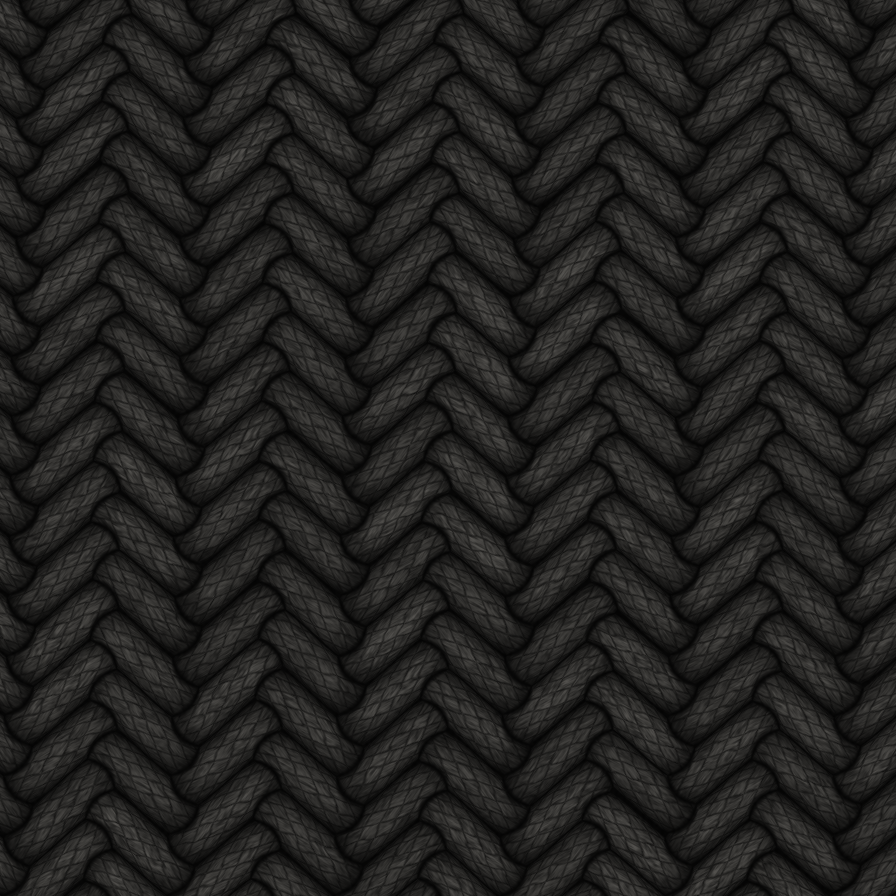
A Shadertoy shader for this pattern:

```glsl
// Black herringbone braid: plump rope strands lean left and right in alternate columns.
// Each strand is a rounded height field; the tallest one wins and shades its neighbours.
// A diamond lattice and stretched noise wrap round every strand as plaited fibres.

const float COLUMN = 0.0925;          // width of one leaning column, half a repeat
const float ROW = 1.0 / 15.0;         // vertical spacing of strands
const vec2 LEAN = vec2(0.743, 0.669); // direction along a right-leaning strand

float hash(vec2 p) {
    vec3 q = fract(p.xyx * 0.1031);
    q += dot(q, q.yzx + 33.33);
    return fract((q.x + q.y) * q.z);
}

float noise(vec2 p) {
    vec2 i = floor(p), f = fract(p);
    f = f * f * (3.0 - 2.0 * f);
    return mix(mix(hash(i), hash(i + vec2(1, 0)), f.x),
               mix(hash(i + vec2(0, 1)), hash(i + vec2(1, 1)), f.x), f.y);
}

// Height of a strand; p.x runs along it and p.y across it, both reaching 1 at the rim.
float strandHeight(vec2 p) {
    return sqrt(max(0.0, 1.0 - p.y * p.y - pow(abs(p.x), 5.0)));
}

// Brightness of the plaited surface of a strand.
float plait(vec2 p, float seed) {
    float around = asin(clamp(p.y, -1.0, 1.0));
    vec2 lattice = vec2(around, around) * 1.6 + vec2(2.6, -2.6) * p.x + seed * 7.0;
    lattice += 0.22 * (noise(p * vec2(5.0, 4.0) + seed * 50.0) - 0.5);

    // Dark grooves between the diamonds
    vec2 edge = 0.5 - abs(fract(lattice) - 0.5);
    float groove = smoothstep(0.0, 0.15, min(edge.x, edge.y));

    // Fibres slant one way or the other from diamond to diamond
    float side = mod(floor(lattice.x) + floor(lattice.y), 2.0) * 2.0 - 1.0;
    float slant = around + side * 0.7 * p.x;
    float fibres = 0.6 * noise(vec2(p.x * 8.0, slant * 11.0) + seed * 91.0)
                 + 0.4 * noise(vec2(p.x * 17.0, slant * 21.0) + seed * 37.0);
    return mix(0.56, 1.0, groove) * mix(0.45, 1.45, fibres);
}

void mainImage(out vec4 fragColor, in vec2 fragCoord) {
    vec2 uv = fragCoord / iResolution.xy;

    // Ridge-centred frame with a slight sideways drift
    vec2 pos = uv - vec2(0.49, 0.46);
    pos.x -= 0.02 * (uv.y - 0.5);
    float nearColumn = floor(pos.x / COLUMN);

    // Tallest strand here, and the runner-up beneath it
    float top = 0.0, below = 0.0, seed = 0.0;
    vec2 local = vec2(0.0);
    for (int i = -1; i <= 1; i++) {
        float column = nearColumn + float(i);
        float odd = mod(column, 2.0);
        vec2 along = LEAN * vec2(odd * 2.0 - 1.0, 1.0);
        vec2 base = vec2((column + 0.5) * COLUMN, odd * 0.5 * ROW);
        vec2 offset = pos - base;
        float nearRow = round((offset.y - offset.x * along.y / along.x) / ROW);

        for (int j = -1; j <= 1; j++) {
            float row = nearRow + float(j);
            float rnd = hash(vec2(column, row) + 40.0);
            vec2 d = offset - vec2(0.0, row * ROW);
            d += 0.003 * (vec2(rnd, fract(rnd * 17.0)) - 0.5);
            vec2 p = vec2(dot(d, along), dot(d, vec2(-along.y, along.x)));
            p.y += (fract(rnd * 31.0) - 0.5) * 0.04 * p.x;
            p /= vec2(0.083, 0.0255);

            float h = strandHeight(p);
            below = max(below, min(h, top));
            if (h > top) {
                top = h;
                local = p;
                seed = rnd;
            }
        }
    }

    // Rounded shading, contact shadow and dark lower ends
    float shade = pow(top, 1.6) * smoothstep(-0.05, 0.4, top - below);
    shade *= mix(0.4, 1.0, smoothstep(-1.0, -0.3, local.x));
    shade *= mix(1.0, 0.7, smoothstep(0.45, 1.0, local.x));
    shade *= plait(local, seed) * mix(0.9, 1.1, seed);

    // Fine fuzz in the gaps, then a faintly warm black
    float fuzz = 0.014 * noise(uv * 330.0);
    fragColor = vec4((0.014 + fuzz + 0.21 * shade) * vec3(1.0, 0.98, 0.94), 1.0);
}
```
